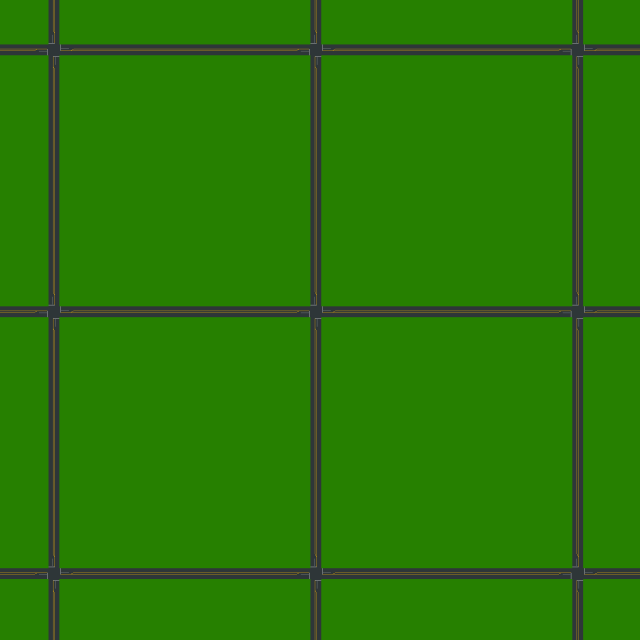
Write a Shadertoy shader that draws this pattern.

```glsl
// Green city blocks divided by a square grid of thin asphalt roads.
// Every crossing has four arms, folded by quarter turns into one arm that
// carries yellow centre lines, a turn lane taper and a white stop line.

#define BLOCK 0.4092                  // distance between crossings
#define CROSSING vec2(0.4935, 0.5129) // position of one crossing
#define HALF_ROAD 0.00846             // half road width; unit for all below
#define LINE_WIDTH 0.053              // painted line width
#define CENTER_OFFSET 0.154           // yellow lines either side of the axis
#define STOP_AT 1.23                  // stop line distance from the crossing
#define TAPER vec2(3.03, 3.64)        // start and end of the yellow taper
#define LANE_END 2.77                 // far end of the turn lane divider
#define GRASS vec3(0.15, 0.50, 0.00)
#define ASPHALT vec3(0.18, 0.21, 0.22)
#define YELLOW vec3(1.00, 0.74, 0.02)
#define WHITE vec3(0.86, 0.88, 0.88)

// Share of a pixel centred at x that lies between lo and hi
float span(float x, float lo, float hi, float pixel) {
    float right = min(x + 0.5 * pixel, hi);
    float left = max(x - 0.5 * pixel, lo);
    return max(right - left, 0.0) / pixel;
}

float stripe(float x, float center, float width, float pixel) {
    return span(x, center - 0.5 * width, center + 0.5 * width, pixel);
}

// Turn the nearest arm onto +x: x runs along the road, y across it
vec2 foldArm(vec2 p) {
    return abs(p.x) > abs(p.y) ? p * sign(p.x)
                               : vec2(p.y, -p.x) * sign(p.y);
}

void mainImage(out vec4 fragColor, in vec2 fragCoord) {
    float pixel = 1.0 / (iResolution.y * HALF_ROAD);
    vec2 p = fragCoord / iResolution.y - CROSSING;
    p = (p - BLOCK * round(p / BLOCK)) / HALF_ROAD;

    // Road surface
    float road = 1.0 - (1.0 - span(p.x, -1.0, 1.0, pixel))
                     * (1.0 - span(p.y, -1.0, 1.0, pixel));
    vec3 color = mix(GRASS, ASPHALT, road);

    vec2 arm = foldArm(p);
    float farAway = BLOCK / HALF_ROAD;

    // Yellow centre lines; the second one tapers into the first
    float solid = stripe(arm.y, -CENTER_OFFSET, LINE_WIDTH, pixel)
                * span(arm.x, STOP_AT, farAway, pixel);
    float shift = clamp((arm.x - TAPER.x) / (TAPER.y - TAPER.x), 0.0, 1.0);
    float taperY = mix(-CENTER_OFFSET, CENTER_OFFSET, shift);
    float tapered = stripe(arm.y, taperY, LINE_WIDTH, pixel)
                  * span(arm.x, TAPER.x, farAway, pixel);
    float yellow = min(solid + tapered * smoothstep(0.0, 0.3, shift), 1.0);
    color = mix(color, YELLOW, yellow);

    // White turn lane divider and stop line
    float divider = stripe(arm.y, 1.45 * CENTER_OFFSET, 0.6 * LINE_WIDTH, pixel)
                  * span(arm.x, STOP_AT, LANE_END, pixel);
    float stopLine = stripe(arm.x, STOP_AT, 1.2 * LINE_WIDTH, pixel)
                   * span(arm.y, -CENTER_OFFSET, 1.0, pixel);
    color = mix(color, WHITE, max(divider, stopLine));

    fragColor = vec4(color, 1.0);
}
```
